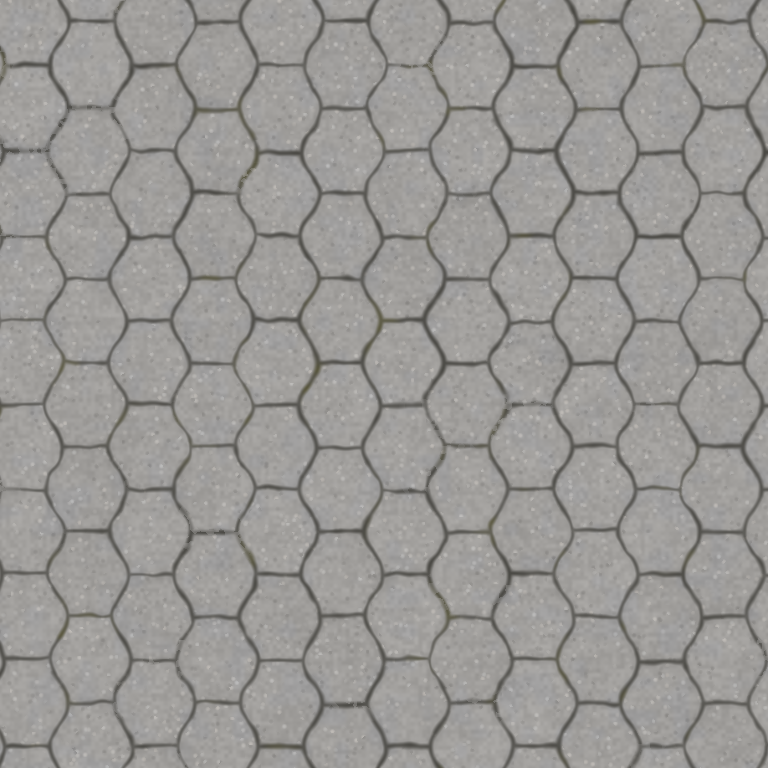
Give the GLSL for this texture, as a Shadertoy shader.

```glsl
// Weathered grey concrete pavers: wavy-sided hexagons in staggered columns with dark, mossy joints.

#define GRID vec2(12.1, 9.0)       // columns and rows across the canvas
#define ORIGIN vec2(0.106, -0.25)  // grid offset, in cells
#define WAVE 0.145                 // swing of the wavy sides, in columns
#define JOINT 0.0049               // mean reach of a joint from its centre
#define BOW vec2(0.045, 0.023)     // slow bend of the whole grid, in cells
#define CHIP 0.034                 // roughness of the outlines, in cells
#define GRIT 150.0                 // grit cells across the canvas
#define STONE vec3(0.632, 0.624, 0.613)
#define JOINT_DARK vec3(0.31, 0.305, 0.285)
#define MOSS vec3(0.37, 0.36, 0.25)
#define TAU 6.28319

vec3 hash3(vec2 p) {
    vec3 q = fract(p.xyx * vec3(0.1031, 0.1030, 0.0973));
    q += dot(q, q.yxz + 33.33);
    return fract((q.xxy + q.yzz) * q.zyx);
}

float valueNoise(vec2 p) {
    vec2 i = floor(p), f = fract(p);
    f = f * f * (3.0 - 2.0 * f);
    float low = mix(hash3(i).x, hash3(i + vec2(1, 0)).x, f.x);
    float high = mix(hash3(i + vec2(0, 1)).x, hash3(i + vec2(1, 1)).x, f.x);
    return mix(low, high, f.y);
}

// Cellular noise: x = distance to the nearest grain, yz = its random traits.
vec3 grains(vec2 p) {
    vec2 cell = floor(p);
    vec3 nearest = vec3(9.0, 0.0, 0.0);
    for (int y = -1; y <= 1; y++)
    for (int x = -1; x <= 1; x++) {
        vec2 c = cell + vec2(x, y);
        vec3 h = hash3(c + 17.0);
        float d = length(c + h.xy - p);
        if (d < nearest.x) nearest = vec3(d, h.z, fract(h.x * 7.0 + h.y * 13.0));
    }
    return nearest;
}

// Slow sines bend the grid, noise chips the outlines.
vec2 unevenness(vec2 uv) {
    vec2 slow = -BOW * vec2(cos(TAU * uv.y), sin(TAU * uv.y));
    vec2 ripple = 0.008 * sin(uv * vec2(23.0, 19.0) + uv.yx * 14.0);
    vec2 rough = vec2(valueNoise(uv * 60.0), valueNoise(uv * 60.0 + 40.0)) - 0.5;
    return slow + ripple + CHIP * rough;
}

// Centre line of the wavy side between columns j - 1 and j.
float sideX(float j, float y) {
    float turn = mod(j, 2.0) < 0.5 ? 1.0 : -1.0;
    return j + turn * WAVE * cos(TAU * y);
}

// x = distance to the nearest joint in canvas units, yz = paver index.
vec3 paver(vec2 uv) {
    vec2 g = uv * GRID + ORIGIN + unevenness(uv);
    float j = round(g.x);
    float column = g.x < sideX(j, g.y) ? j - 1.0 : j;

    // Wavy sides, corrected for their slope
    float slope = WAVE * TAU * sin(TAU * g.y) * GRID.y / GRID.x;
    float gap = min(g.x - sideX(column, g.y), sideX(column + 1.0, g.y) - g.x);
    float side = gap / GRID.x / sqrt(1.0 + slope * slope);

    // Straight ends, staggered by half a row and slightly shifted one by one
    float y = g.y + 0.5 * mod(column, 2.0);
    float endRow = round(y);
    float shift = (hash3(vec2(column, endRow) + 50.0).x - 0.5) * 0.03;
    float end = abs(y - endRow - shift) / GRID.y;

    // Soft union fills the corners
    float blend = max(0.0, 1.0 - abs(side - end) / 0.004);
    float d = min(side, end) - 0.0008 * blend * blend;
    return vec3(d, column, floor(y - shift));
}

void mainImage(out vec4 fragColor, in vec2 fragCoord) {
    vec2 uv = fragCoord / iResolution.y;
    float pixel = 1.0 / iResolution.y;
    vec3 tile = paver(uv);

    // Concrete: tone of each paver, cloudy stains, faint streaks, fine grain
    vec3 color = STONE + (hash3(tile.yz + 90.0).x - 0.5) * 0.012;
    color += (valueNoise(uv * 30.0) - 0.5) * 0.02;
    color += (valueNoise(uv * vec2(18.0, 150.0)) - 0.5) * 0.02;
    color += (valueNoise(uv * 190.0) - 0.5) * 0.06;
    color += vec3(-0.01, -0.005, 0.006) * smoothstep(0.5, 0.9, valueNoise(uv * 45.0 + 7.0));

    // Grit: pale chips, a few dark pits, slight warm or cool tint
    vec3 grain = grains(uv * GRIT);
    float speck = 1.0 - smoothstep(0.1, 0.6 + pixel * GRIT * 0.3, grain.x);
    vec3 tint = mix(vec3(1.0, 0.9, 0.8), vec3(0.92, 0.97, 1.0), grain.z);
    color += speck * tint * 0.09 * smoothstep(0.84, 1.0, grain.y);
    color -= speck * 0.06 * smoothstep(0.12, 0.0, grain.y);

    // Joints: width and depth wander, crumbs of grit fill some stretches
    float wear = valueNoise(uv * 16.0 + 3.0);
    float fine = valueNoise(uv * 75.0 + 20.0);
    float reach = JOINT * (0.55 + 0.45 * wear + 0.5 * fine);
    float joint = 1.0 - smoothstep(0.0, max(reach, 1.5 * pixel), tile.x);
    float depth = 0.52 + 0.25 * wear + 0.3 * fine;
    float crumbs = smoothstep(0.72, 0.92, valueNoise(uv * 13.0 + 60.0));
    depth *= 1.0 - 0.5 * crumbs * step(0.5, grain.y);
    float moss = smoothstep(0.62, 0.9, valueNoise(uv * 22.0 + 31.0)) * fine;
    color = mix(color, mix(JOINT_DARK, MOSS, moss), joint * min(depth, 1.0));

    // Dirt darkening the paver rims
    color *= 1.0 - 0.05 * (1.0 - smoothstep(0.0, 0.011, tile.x));
    fragColor = vec4(color, 1.0);
}
```
